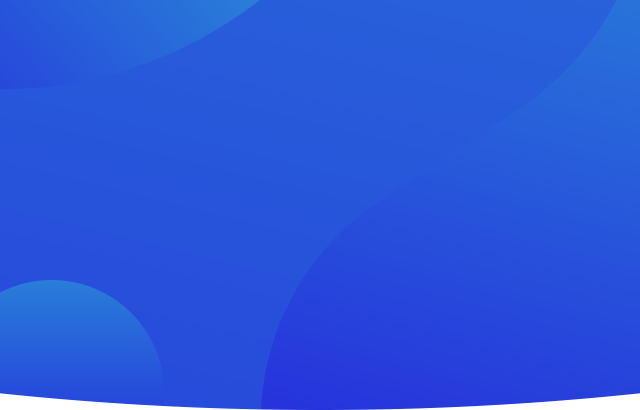
This background is drawn by a Shadertoy shader. Its source:

```glsl
const vec3 INDIGO = vec3(0.15, 0.20, 0.86);
const vec3 AZURE = vec3(0.16, 0.49, 0.85);
const vec3 WHITE = vec3(1.0);

float circle(vec2 p, vec2 center, float radius) {
    return length(p - center) - radius;
}

// Linear blue ramp: base amount plus its slope along x and y
vec3 blueRamp(vec2 p, float base, vec2 slope) {
    return mix(INDIGO, AZURE, clamp(base + dot(p, slope), 0.0, 1.0));
}

// Region bounded by a convex arc, a straight tangent and a concave arc
float sCurve(vec2 p, vec2 center, vec2 normal, float lowRadius, float highRadius, float span) {
    vec2 tangent = vec2(normal.y, -normal.x);
    vec2 q = vec2(dot(p - center, tangent), dot(p - center, normal));
    if (q.x < 0.0) return length(q) - lowRadius;
    if (q.x > span) return -circle(q, vec2(span, lowRadius + highRadius), highRadius);
    return q.y - lowRadius;
}

// Antialiased coverage of a signed distance
float cover(float distance, float pixel) {
    return clamp(0.5 - distance / pixel, 0.0, 1.0);
}

void mainImage(out vec4 fragColor, in vec2 fragCoord) {
    vec2 p = fragCoord / iResolution.y;
    float pixel = 1.0 / iResolution.y;
    float middle = 0.5 * iResolution.x / iResolution.y;

    // Backdrop
    vec3 color = blueRamp(p, 0.293, vec2(0.059, 0.241));

    // Sweeping panel on the right
    float panel = sCurve(p, vec2(1.2764, -0.0264), normalize(vec2(-0.553, 0.833)),
                         0.640, 0.705, 0.413);
    color = mix(color, blueRamp(p, -0.12, vec2(0.19, 0.69)), cover(panel, pixel));

    // Large disc in the upper left corner
    float largeDisc = circle(p, vec2(0.0, 1.815), 1.0325);
    color = mix(color, blueRamp(p, -0.344, vec2(0.89, 0.80)), cover(largeDisc, pixel));

    // Small disc in the lower left corner
    float smallDisc = circle(p, vec2(0.126, 0.0427), 0.2744);
    color = mix(color, blueRamp(p, 0.24, vec2(0.0, 2.4)), cover(smallDisc, pixel));

    // White border below a shallow arc
    float arcRadius = 7.5;
    float body = circle(p, vec2(middle, arcRadius), arcRadius);
    color = mix(WHITE, color, cover(body, pixel));

    fragColor = vec4(color, 1.0);
}
```
